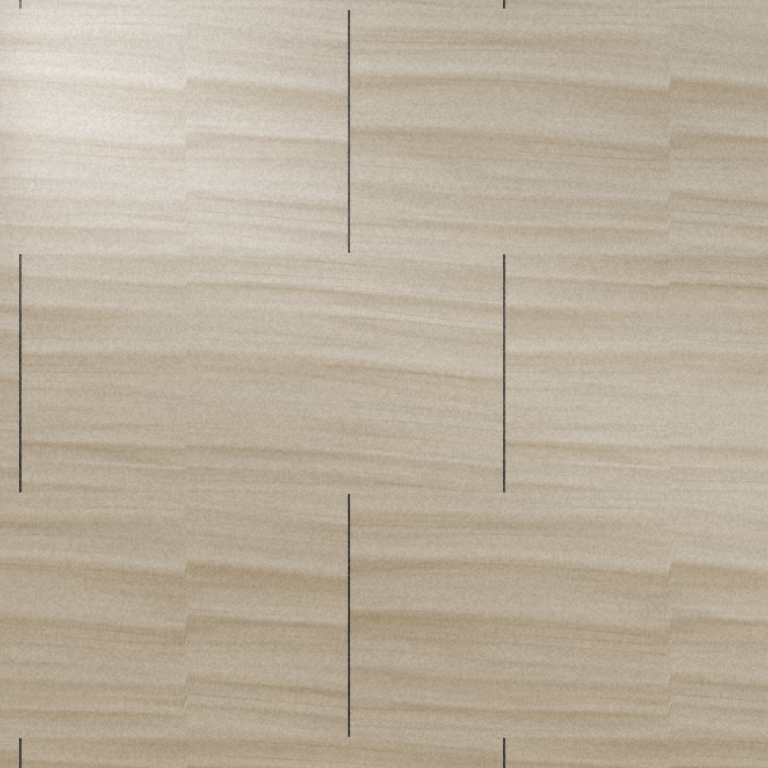
Give the GLSL for this texture, as a Shadertoy shader.

```glsl
// Pale wood planks in half-offset rows, divided by short dark vertical joints.
// Each plank carries tilted bands and thin fibre lines of stretched noise, which
// repeat every second row; a soft light falls from the upper left corner.

const float PERIOD = 0.630;       // plank length, and height of a pair of rows

float hash(vec2 p) {
    vec3 q = fract(p.xyx * vec3(0.1031, 0.1030, 0.0973));
    q += dot(q, q.yzx + 33.33);
    return fract((q.x + q.y) * q.z);
}

float noise(vec2 p) {
    vec2 i = floor(p), f = fract(p);
    f = f * f * (3.0 - 2.0 * f);
    return mix(mix(hash(i), hash(i + vec2(1, 0)), f.x),
               mix(hash(i + vec2(0, 1)), hash(i + vec2(1, 1)), f.x), f.y);
}

// Thin lines where stretched noise crosses its middle value
float fibreLines(vec2 p) {
    return 1.0 - smoothstep(0.0, 0.22, abs(noise(p) - 0.5));
}

// Darkness of the wood grain: x for broad bands, y for fine fibres
vec2 woodGrain(vec2 p, float seed) {
    float wobble = noise(vec2(p.x * 5.0 + seed, p.y * 9.0)) - 0.5;
    float v = p.y - 0.03 * p.x - 0.05 * p.x * p.x + 0.012 * wobble;

    // Broad bands: steeper upper edge, slow fade below
    float phase = v / 0.064 + 1.5 * noise(vec2(seed, v * 13.0 + 7.0));
    float f = fract(phase);
    float band = smoothstep(0.0, 0.24, f) * pow(1.0 - f, 1.3);
    band *= 0.35 + 1.1 * noise(vec2(p.x * 4.0 + seed, floor(phase) * 5.3 + 40.0));

    // Streaks and fibres, gathered in patches
    float streak = noise(vec2(p.x * 4.0 + seed, v * 85.0 + 20.0)) - 0.5;
    float thread = noise(vec2(p.x * 9.0 + seed, v * 230.0 + 60.0)) - 0.5;
    float patches = smoothstep(0.25, 0.75, noise(vec2(p.x * 6.0 + seed, v * 24.0 + 90.0)));
    float lines = fibreLines(vec2(p.x * 3.5 + seed, v * 95.0 + 120.0)) - 0.4;
    return vec2(band + 0.22 * streak, 0.5 * thread + lines * (0.12 + 0.5 * patches));
}

void mainImage(out vec4 fragColor, in vec2 fragCoord) {
    vec2 uv = fragCoord / iResolution.xy;
    uv.y = 1.0 - uv.y;            // measure downwards
    float pixel = 1.0 / iResolution.x;

    // Row and position within the plank; odd rows are slightly lower
    float pairY = mod(uv.y - 0.0122, PERIOD);
    float odd = step(0.318, pairY);
    float rowHeight = mix(0.318, 0.312, odd);
    float start = mix(0.4544, 0.0265, odd);
    vec2 local = vec2(fract((uv.x - start) / PERIOD) * PERIOD, pairY - 0.318 * odd);
    float jointDist = min(local.x, PERIOD - local.x);
    float edgeDist = min(local.y, rowHeight - local.y);

    // The grain jumps at a seam part-way along each plank
    float seam = fract((0.242 - start) / PERIOD) * PERIOD;
    float jump = smoothstep(-0.003, 0.003, local.x - seam) * mix(0.016, 0.005, odd);
    vec2 grain = woodGrain(local + vec2(0.0, jump), 17.0 + 31.0 * odd);
    grain *= smoothstep(-0.006, 0.012, edgeDist);

    // Corner glow and a diagonal sheen
    vec2 toGlow = (uv - vec2(0.08, 0.06)) / vec2(0.36, 0.32);
    float across = (uv.y - 0.12 - 0.5 * uv.x) / 0.21;
    float light = 0.66 * exp(-dot(toGlow, toGlow)) + 0.30 * exp(-across * across);
    light *= smoothstep(-0.12, 0.06, uv.x);

    vec3 wood = mix(vec3(0.727, 0.690, 0.630), vec3(0.708, 0.656, 0.578), uv.y);
    vec3 color = mix(wood, vec3(0.89, 0.87, 0.84), light);
    color -= grain.x * vec3(0.065, 0.090, 0.122) * (1.0 - 0.3 * light);
    color -= grain.y * vec3(0.048, 0.054, 0.060);

    // Sandy speckle
    float speckle = noise(uv * 470.0) + 0.4 * noise(uv * 260.0 + 50.0) - 0.7;
    color += 0.055 * speckle;

    // Joints, one per plank, stopping just short of the row edges
    float ends = smoothstep(0.0, 1.5 * pixel, edgeDist);
    float joint = 1.0 - smoothstep(0.0015 - 0.5 * pixel, 0.0015 + 0.6 * pixel, jointDist);
    color *= 1.0 - 0.06 * ends * exp(-jointDist / 0.002);
    vec3 jointColor = vec3(0.25, 0.24, 0.22) + 0.3 * light + 0.12 * speckle;
    color = mix(color, jointColor, joint * ends * 0.95);

    fragColor = vec4(clamp(color, 0.0, 1.0), 1.0);
}
```
